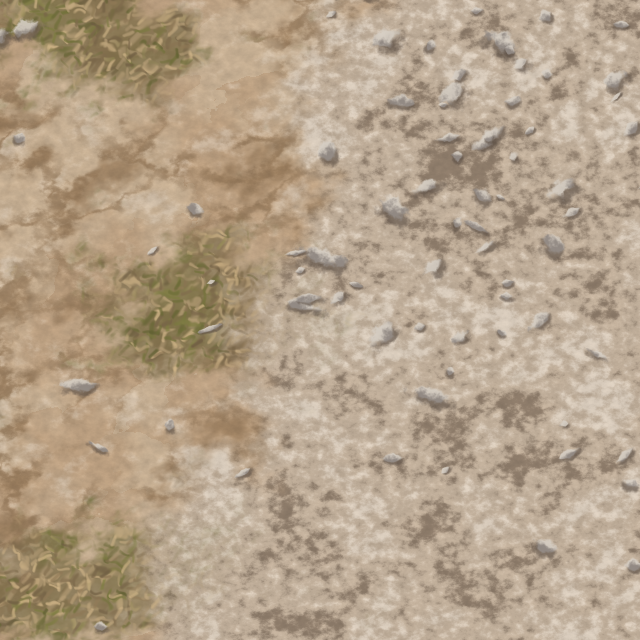
A WebGL 1 fragment shader for this texture:

```glsl
precision highp float;
uniform vec2 u_resolution;

const vec3 PALE_ROCK = vec3(0.83, 0.78, 0.72);
const vec3 ROCK = vec3(0.75, 0.68, 0.60);
const vec3 DARK_ROCK = vec3(0.56, 0.49, 0.42);
const vec3 SLAB = vec3(0.77, 0.68, 0.57);
const vec3 CLAY = vec3(0.73, 0.62, 0.50);
const vec3 JOINT = vec3(0.58, 0.47, 0.35);
const vec3 SOIL = vec3(0.50, 0.42, 0.30);
const vec3 STRAW = vec3(0.75, 0.65, 0.49);
const vec3 GRASS = vec3(0.43, 0.43, 0.22);
const vec3 CHIP_LIGHT = vec3(0.84, 0.81, 0.77);
const vec3 CHIP_GREY = vec3(0.58, 0.55, 0.53);
const vec3 SHADOW = vec3(0.36, 0.31, 0.27);
const vec2 SLAB_SCALE = vec2(8.0, 13.0);
const float TILT = 0.3;
const float CHIP_SCALE = 11.0;
const float BLADE_SCALE = 46.0;
const float TAU = 6.2831853;

vec2 hash2(vec2 p) {
  vec3 q = fract(p.xyx * vec3(0.1031, 0.1030, 0.0973));
  q += dot(q, q.yzx + 33.33);
  return fract((q.xx + q.yz) * q.zy);
}
vec2 rotate(vec2 p, float a) {
  float c = cos(a), s = sin(a);
  return vec2(c * p.x + s * p.y, c * p.y - s * p.x);
}
float slope(vec2 cell, vec2 f, vec2 corner) {
  float a = TAU * hash2(cell + corner + 70.0).x;
  return dot(vec2(cos(a), sin(a)), f - corner);
}
float gradientNoise(vec2 p) {
  vec2 i = floor(p), f = fract(p), u = f * f * (3.0 - 2.0 * f);
  float low = mix(slope(i, f, vec2(0.0)), slope(i, f, vec2(1.0, 0.0)), u.x);
  float high = mix(slope(i, f, vec2(0.0, 1.0)), slope(i, f, vec2(1.0)), u.x);
  return mix(low, high, u.y);
}
float fbm(vec2 p) {
  float sum = 0.0, amp = 1.0;
  for (int i = 0; i < 4; i++) {
    sum += amp * gradientNoise(p);
    p = rotate(p, 0.6) * 2.03 + 17.0;
    amp *= 0.55;
  }
  return sum;
}
float rockEdge(float y) { return mix(0.22, 0.56, pow(y, 0.8)); }

// x: distance to the joint, y: random tone of the slab
vec2 slabs(vec2 p) {
  float first = 9.0, second = 9.0, tone = 0.0;
  for (int k = 0; k < 9; k++) {
    vec2 id = floor(p) + vec2(mod(float(k), 3.0), floor(float(k) / 3.0)) - 1.0;
    vec2 h = hash2(id + 20.0);
    float d = length(id + h - p);
    if (d < first) tone = h.x;
    second = min(second, max(first, d));
    first = min(first, d);
  }
  return vec2(second - first, tone);
}

// Angular chips, shaded below, denser on the upper rock
vec3 addChips(vec3 color, vec2 p, float scale, float density, float seed) {
  vec2 q = p * scale;
  float rough = fbm(p * 42.0 + seed);
  for (int n = 0; n < 9; n++) {
    vec2 id = floor(q) + vec2(mod(float(n), 3.0), floor(float(n) / 3.0)) - 1.0;
    vec2 h = hash2(id + seed), k = hash2(id + seed + 51.0);
    vec2 center = id + 0.15 + 0.7 * h, at = clamp(center / scale, 0.0, 1.0);
    float zone = smoothstep(-0.14, 0.06, at.x - rockEdge(at.y)) * smoothstep(0.05, 0.55, at.y);
    float present = step(hash2(id + seed + 93.0).x, density * (0.12 + zone));
    vec2 size = vec2(0.17 + 0.27 * k.y * k.y, 0.09 + 0.12 * h.x);
    vec2 d = rotate(q - center, (k.x - 0.4) * 1.4) / size;
    vec2 s = d + vec2(-0.15, 0.65);
    float shape = mix(length(d), abs(d.x) + abs(d.y), 0.5) + 0.7 * rough;
    float under = length(s) + 0.8 * rough;
    color = mix(color, SHADOW, present * 0.65 * (1.0 - smoothstep(0.5, 1.3, under)));
    float lit = smoothstep(-0.8, 0.5, d.y + 1.6 * rough + 0.9 * k.x - 0.3);
    vec3 chip = mix(CHIP_GREY, CHIP_LIGHT, lit);
    color = mix(color, chip, present * 0.9 * (1.0 - smoothstep(0.65, 1.15, shape)));
  }
  return color;
}

// Short broken blades, green, dry or dark
vec3 addBlades(vec3 color, vec2 p, float scale, float green, float cover) {
  vec2 q = p * scale + 0.5 * gradientNoise(p * 60.0);
  for (int n = 0; n < 9; n++) {
    vec2 id = floor(q) + vec2(mod(float(n), 3.0), floor(float(n) / 3.0)) - 1.0;
    vec2 h = hash2(id + scale), k = hash2(id + scale + 31.0);
    vec2 d = rotate(q - id - h, 0.5 + (k.x - 0.5) * 2.4);
    d.x -= clamp(d.x, -0.45, 0.45);
    float blade = 1.0 - smoothstep(0.04, 0.3, length(d));
    vec3 tint = mix(mix(SOIL, STRAW, step(0.4, h.x)), GRASS, smoothstep(0.4, 0.7, green + k.y - 0.5));
    color = mix(color, tint * (0.85 + 0.3 * h.y), 0.7 * blade * cover);
  }
  return color;
}

void main() {
  vec2 p = gl_FragCoord.xy / u_resolution, t = rotate(p, TILT);
  float broad = fbm(p * 5.0 + 3.0), patches = fbm(t * vec2(6.0, 9.0) + 31.0);
  float medium = fbm(t * vec2(15.0, 21.0) + 9.0), fine = fbm(p * vec2(50.0, 64.0) + 40.0);

  // Worn slabs and clay
  vec2 slab = slabs(t * SLAB_SCALE + vec2(medium, patches) * 0.55);
  vec3 ground = mix(CLAY, SLAB, smoothstep(-0.3, 0.35, broad + slab.y - 0.4));
  ground = mix(ground, PALE_ROCK, 0.5 * smoothstep(0.0, 0.7, medium + 0.4 * fine));
  float joint = 1.0 - smoothstep(0.0, 0.32, slab.x + 0.2 * fine);
  ground = mix(ground, JOINT, 0.8 * joint * smoothstep(-0.35, 0.35, patches));
  ground = mix(ground, JOINT, 0.8 * smoothstep(0.1, 0.65, 0.8 * patches - 0.5 * medium));

  // Rough weathered rock
  float mottle = 0.45 * broad + 0.5 * patches + 0.45 * medium + 0.55 * fine;
  vec3 rock = mix(ROCK, PALE_ROCK, smoothstep(0.0, 0.55, mottle));
  rock = mix(rock, DARK_ROCK, smoothstep(0.02, 0.55, -mottle));
  float rocky = smoothstep(-0.07, 0.07, p.x - rockEdge(p.y) + 0.14 * broad + 0.07 * medium);
  vec3 color = mix(ground, rock, rocky) * (1.0 + 0.09 * fine);

  // Grass in broken bands
  float offset = (p.x - 0.12 - 0.22 * sin(0.5 * TAU * p.y)) / 0.21;
  float band = (0.5 + 0.5 * cos(TAU * (p.y - 0.09) / 0.43)) * exp(-offset * offset);
  float cover = smoothstep(0.3, 0.8, band + 0.45 * patches + 0.4 * medium) * (1.0 - 0.85 * rocky);
  float green = 0.3 + 0.9 * gradientNoise(p * 9.0 + 25.0);
  color = mix(color, mix(SOIL, GRASS, clamp(green, 0.0, 0.6)), 0.75 * cover);
  color = addBlades(color, p, BLADE_SCALE, green, cover);
  color = addBlades(color, p, BLADE_SCALE * 1.5, green, cover);

  color = addChips(color, p, CHIP_SCALE, 0.42, 11.0);
  color = addChips(color, p, CHIP_SCALE * 2.0, 0.2, 37.0);
  gl_FragColor = vec4(clamp(color, 0.0, 1.0), 1.0);
}
```
